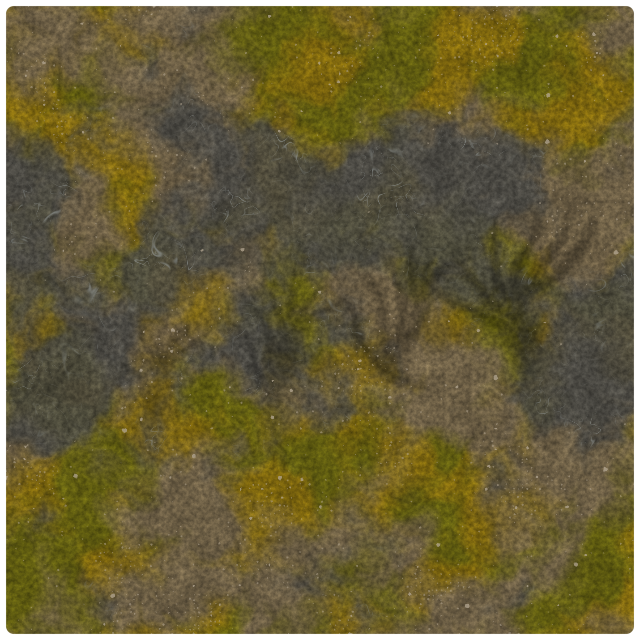
Write a Shadertoy shader that draws this texture.

```glsl
// Weathered ground mat: ochre moss, tan soil, scratched slate and faint tree shadows.

const vec3 SOIL = vec3(0.425, 0.370, 0.270);
const vec3 SLATE = vec3(0.285, 0.280, 0.260);
const vec3 MOSS_GREEN = vec3(0.370, 0.360, 0.045);
const vec3 MOSS_GOLD = vec3(0.500, 0.405, 0.035);
const vec3 SCRATCH = vec3(0.56, 0.58, 0.57);
const vec3 CHIP = vec3(0.70, 0.65, 0.57);
const vec3 BORDER = vec3(1.0);
const float MARGIN = 0.0095;
const float CORNER = 0.012;
const float PATCH_SCALE = 5.0;
const float GRAIN = 0.32;
const float SHADOW = 0.30;
const int TREES = 5;
const int LIMBS = 6;

vec2 hash2(vec2 p) {
    vec3 h = fract(p.xyx * vec3(0.1031, 0.1030, 0.0973));
    h += dot(h, h.yzx + 33.33);
    return fract((h.xx + h.yz) * h.zy);
}

float corner(vec2 cell, vec2 offset) {
    float a = 6.2832 * hash2(cell).x;
    return dot(vec2(cos(a), sin(a)), offset);
}

// Gradient noise, roughly -0.7 to 0.7.
float noise(vec2 p) {
    vec2 i = floor(p), f = p - i;
    vec2 u = f * f * f * (f * (f * 6.0 - 15.0) + 10.0);
    vec2 e = vec2(1.0, 0.0);
    return mix(mix(corner(i, f), corner(i + e, f - e), u.x),
               mix(corner(i + e.yx, f - e.yx), corner(i + 1.0, f - 1.0), u.x), u.y);
}

float fbm(vec2 p, int octaves) {
    float sum = 0.0, amp = 1.0;
    for (int i = 0; i < octaves; i++) {
        sum += amp * noise(p);
        p = mat2(1.6, 1.2, -1.2, 1.6) * p + 7.3;
        amp *= 0.52;
    }
    return sum;
}

// Irregular pale chips, one candidate per grid cell.
float chips(vec2 p, float cells, float density) {
    vec2 g = p * cells, id = floor(g);
    vec2 rnd = hash2(id + cells);
    vec2 d = fract(g) - 0.3 - 0.4 * hash2(id + 71.0);
    float radius = mix(0.07, 0.25, rnd.y * rnd.y);
    float dist = length(d) + 0.13 * noise(g * 4.0) - radius;
    float soft = cells / iResolution.y;
    return step(rnd.x, density) * (1.0 - smoothstep(-0.5 * soft, 0.6 * soft, dist));
}

// Fine veins where warped noise crosses zero, broken into short strokes.
float scratches(vec2 p, float scale) {
    vec2 q = p * scale + 1.3 * vec2(noise(p * 17.0), noise(p * 15.0 + 9.0));
    float line = 1.0 - smoothstep(0.0, 0.055, abs(fbm(q, 2)));
    return line * smoothstep(0.0, 0.35, noise(p * 43.0 + 5.0) + 0.12);
}

// Blurred trunks with limbs fanning upward.
float treeShadows(vec2 p) {
    float shade = 0.0;
    for (int t = 0; t < TREES; t++) {
        float k = float(t);
        vec2 rnd = hash2(vec2(k, 4.0));
        vec2 root = vec2(0.06 + 0.19 * k, 0.34 + 0.025 * k);
        float size = 0.11 + 0.027 * k;
        for (int j = 0; j < LIMBS; j++) {
            float n = float(j);
            float a = (n - 2.5) * 0.30 + 0.3 * (rnd.x - 0.5);
            vec2 d = (p - root) / size - vec2(0.0, 0.07 * n);
            d = mat2(cos(a), sin(a), -sin(a), cos(a)) * d;
            float bend = 0.07 * sin(d.y * 5.0 + n + 6.0 * rnd.y);
            float width = mix(0.13, 0.04, clamp(d.y, 0.0, 1.0));
            float limb = 1.0 - smoothstep(0.0, width, abs(d.x - bend));
            limb *= smoothstep(-0.25, 0.05, d.y) * (1.0 - smoothstep(0.55, 1.05, d.y));
            shade = max(shade, limb * mix(0.45, 1.0, k / float(TREES - 1)));
        }
    }
    return shade;
}

void mainImage(out vec4 fragColor, in vec2 fragCoord) {
    vec2 uv = fragCoord / iResolution.xy;
    float pixel = 1.0 / iResolution.y;
    vec2 warp = vec2(fbm(uv * 11.0, 3), fbm(uv * 11.0 + 31.0, 3));
    vec2 p = uv + 0.025 * warp;

    // Broad patches: slate gathers in the middle band, moss around it.
    float band = smoothstep(0.24, 0.42, p.y) * (1.0 - smoothstep(0.76, 0.92, p.y));
    float slate = smoothstep(-0.22, 0.26, fbm(p * PATCH_SCALE + 17.0, 5) + 0.44 * band - 0.38);
    float moss = smoothstep(-0.28, 0.34, fbm(p * PATCH_SCALE + 53.0, 5) + 0.04);
    float gold = smoothstep(-0.20, 0.28, fbm(p * 6.0 + 90.0, 4));
    moss *= 1.0 - 0.85 * slate;
    vec3 color = mix(SOIL, SLATE, slate * 0.95);
    color = mix(color, mix(MOSS_GREEN, MOSS_GOLD, gold), moss * 0.92);

    // Shadows, mottling and fine grit.
    color *= 1.0 - SHADOW * treeShadows(uv + 0.012 * warp);
    color *= 1.0 + 0.20 * fbm(p * 24.0, 4);
    color *= 1.0 + GRAIN * fbm(uv * 125.0, 3);

    // Pale scratches on slate and chips on the warm ground.
    float cluster = smoothstep(-0.05, 0.4, noise(uv * 11.0 + 3.0));
    float veins = max(scratches(uv, 24.0), 0.6 * scratches(uv + 2.0, 45.0));
    color = mix(color, SCRATCH, veins * slate * (0.10 + 0.55 * cluster));
    float density = (1.0 - slate) * (0.04 + 0.30 * gold * smoothstep(-0.1, 0.35, noise(uv * 8.0 + 40.0)));
    float chip = max(chips(uv, 65.0, density * 0.4), 0.7 * chips(uv, 150.0, density));
    color = mix(color, CHIP, 0.75 * chip);

    // Rounded mat edge.
    vec2 edge = abs(uv - 0.5) - (0.5 - MARGIN - CORNER);
    float outside = length(max(edge, 0.0)) + min(max(edge.x, edge.y), 0.0) - CORNER;
    color = mix(color, BORDER, smoothstep(-0.7 * pixel, 0.7 * pixel, outside));
    fragColor = vec4(color, 1.0);
}
```
